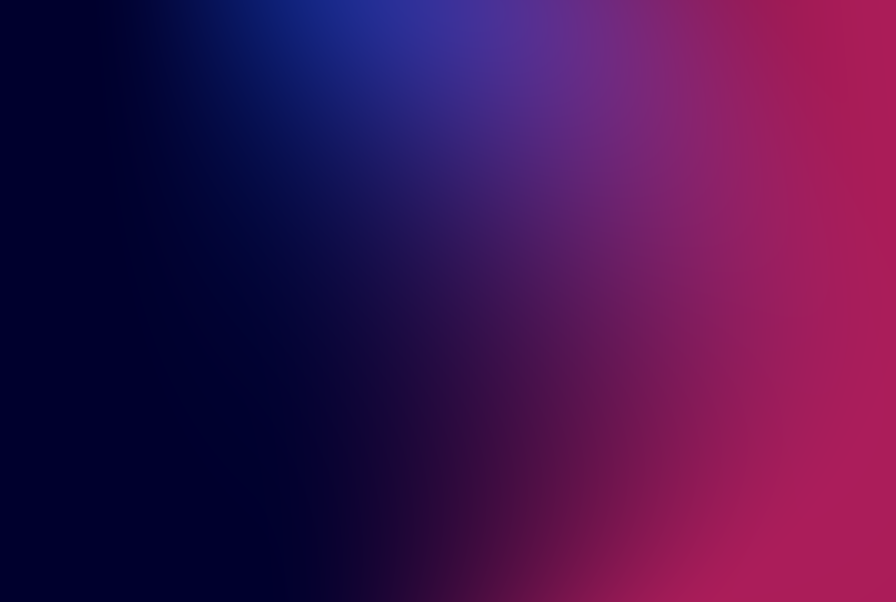
Reproduce this background procedurally as a Shadertoy shader.

```glsl
const vec3 NAVY = vec3(0.0, 0.0, 0.175);
const vec3 CRIMSON = vec3(0.67, 0.11, 0.345);
const vec3 INDIGO_LIGHT = vec3(0.065, 0.17, 0.395);

// Crimson coverage, rising to the right and spreading near the bottom
float crimsonWash(float x, float depth) {
    float low = max(2.0 * depth - 1.0, 0.0);
    float start = 0.26 + 0.03 * low;
    float end = 1.0 + 0.06 * min(depth, 0.5) - 0.21 * low * low;
    return smoothstep(start, end, x);
}

// Soft bell hanging from the top edge, drifting right as it fades
float indigoGlow(float x, float depth) {
    float offset = x - (0.45 + 0.32 * depth);
    float radius = offset < 0.0 ? 0.36 + 0.3 * depth : 0.45;
    float bell = max(1.0 - offset * offset / (radius * radius), 0.0);
    return bell * bell * exp(-4.2 * pow(depth, 1.6));
}

void mainImage(out vec4 fragColor, in vec2 fragCoord) {
    vec2 uv = fragCoord / iResolution.xy;
    float depth = 1.0 - uv.y;

    // Wash over the dark base, then added light
    vec3 color = mix(NAVY, CRIMSON, crimsonWash(uv.x, depth));
    color += INDIGO_LIGHT * indigoGlow(uv.x, depth);

    fragColor = vec4(color, 1.0);
}
```
